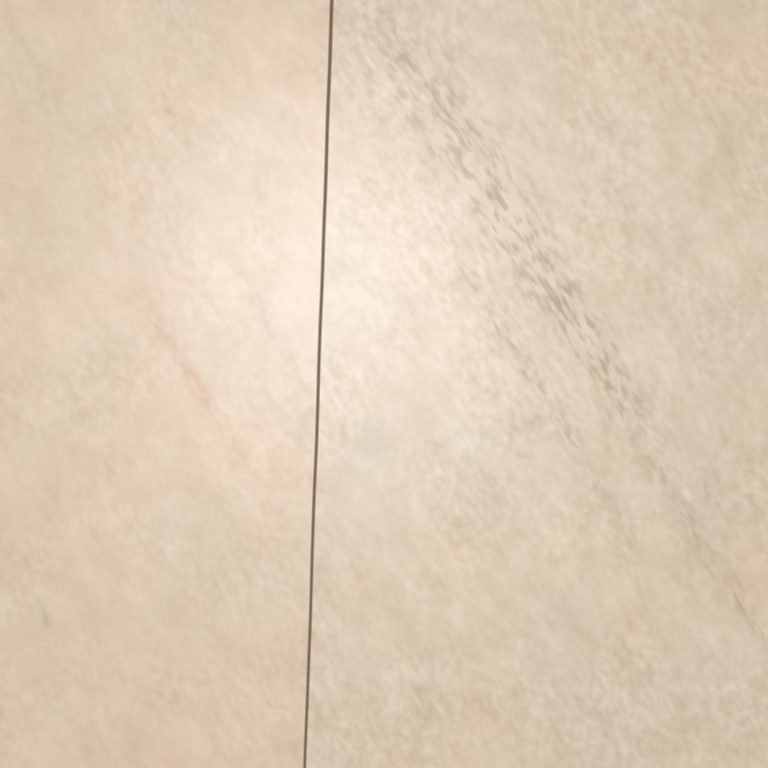
This texture is drawn by a Shadertoy shader. Its source:

```glsl
// Warm cream stone slabs split by one thin, slightly leaning dark seam.
// A soft glow sets the tone; layered gradient noise adds clouds, blotches
// and grain, and slanted soft bands hold faint, broken grey-brown veins.

const vec3 SHADE_CREAM = vec3(0.816, 0.736, 0.640);
const vec3 LIGHT_CREAM = vec3(0.985, 0.922, 0.857);
const vec3 SEAM_BROWN  = vec3(0.41, 0.34, 0.28);
const vec3 VEIN_TINT   = vec3(0.85, 0.835, 0.82);
const vec3 ROSE_TINT   = vec3(0.95, 0.90, 0.88);
const vec2 VEIN_DIR    = vec2(0.52, -0.854);

vec2 hashGradient(vec2 cell) {
    vec3 h = fract(vec3(cell.xyx) * vec3(0.1031, 0.1030, 0.0973));
    h += dot(h, h.yzx + 33.33);
    float angle = 6.28318 * fract((h.x + h.y) * h.z);
    return vec2(cos(angle), sin(angle));
}

float gradientNoise(vec2 p) {
    vec2 i = floor(p);
    vec2 f = p - i;
    vec2 u = f * f * f * (f * (f * 6.0 - 15.0) + 10.0);
    vec2 e = vec2(1.0, 0.0);
    float a = dot(hashGradient(i), f);
    float b = dot(hashGradient(i + e.xy), f - e.xy);
    float c = dot(hashGradient(i + e.yx), f - e.yx);
    float d = dot(hashGradient(i + e.xx), f - e.xx);
    return mix(mix(a, b, u.x), mix(c, d, u.x), u.y);
}

float fbm(vec2 p, int octaves) {
    float sum = 0.0;
    float amplitude = 1.0;
    for (int i = 0; i < octaves; i++) {
        sum += amplitude * gradientNoise(p);
        p = mat2(0.8, 0.6, -0.6, 0.8) * p * 2.03 + 17.3;
        amplitude *= 0.55;
    }
    return sum;
}

// Soft elliptical mask in vein space: x along the vein, y across it
float softBand(vec2 q, vec2 centre, vec2 halfSize) {
    vec2 d = (q - centre) / halfSize;
    return exp(-dot(d, d));
}

// Ragged dashes of mixed length that run along the veins
float dashes(vec2 q, vec2 frequency, float threshold) {
    float n = gradientNoise(q * frequency) + 0.7 * gradientNoise(q * frequency * 1.8 + 9.0);
    n += 0.6 * gradientNoise(q * frequency * 0.45 + 21.0);
    return smoothstep(threshold, threshold + 0.9, n);
}

float broadVeins(vec2 q) {
    float band = 0.80 * softBand(q, vec2(-0.28, 0.937), vec2(0.20, 0.045));
    band += 0.40 * softBand(q, vec2(-0.52, 0.92), vec2(0.14, 0.055));
    band += 0.60 * softBand(q, vec2(-0.04, 0.945), vec2(0.15, 0.030));
    band += 0.60 * softBand(q, vec2(0.28, 0.935), vec2(0.16, 0.014));
    band += 0.65 * softBand(q, vec2(-0.07, 0.856), vec2(0.22, 0.014));
    return band * (0.15 + 1.0 * dashes(q, vec2(38.0, 110.0), -0.25));
}

float fineVeins(vec2 q) {
    float lines = 0.40 * softBand(q, vec2(-0.615, 0.63), vec2(0.06, 0.010));
    lines += 0.35 * softBand(q, vec2(-0.294, 0.601), vec2(0.10, 0.010));
    lines += 0.80 * softBand(q, vec2(-0.141, 0.153), vec2(0.02, 0.004));
    lines += 0.45 * softBand(q, vec2(-0.242, 1.229), vec2(0.09, 0.005));
    return lines * (0.2 + 0.8 * dashes(q, vec2(45.0, 90.0), -0.3));
}

float glow(vec2 uv, vec2 centre, float spread) {
    vec2 d = uv - centre;
    return exp(-dot(d, d) / spread);
}

float seamMask(float offset, float halfWidth, float blur) {
    return 1.0 - smoothstep(halfWidth - blur, halfWidth + blur, abs(offset));
}

void mainImage(out vec4 fragColor, in vec2 fragCoord) {
    vec2 uv = fragCoord / iResolution.xy;
    vec2 across = vec2(-VEIN_DIR.y, VEIN_DIR.x);
    vec2 q = vec2(dot(uv, VEIN_DIR), dot(uv, across));
    vec2 veinPos = q + vec2(0.0, 0.006 * fbm(q * 12.0 + 4.0, 2));

    // The seam divides the peach slab from the greyer one
    float seamX = mix(0.397, 0.432, uv.y) + 0.0008 * gradientNoise(vec2(uv.y * 9.0, 2.5));
    float seamOffset = uv.x - seamX;
    float rightSlab = smoothstep(-0.002, 0.002, seamOffset);

    // Wide light with a bright core, cloudy mottling and small blotches
    float tone = 0.10 + 0.50 * glow(uv, vec2(0.45, 0.62), 0.19);
    tone += 0.42 * glow(uv, vec2(0.43, 0.65), 0.05);
    tone += 0.12 * fbm(uv * 9.0 + 31.0 * rightSlab, 2);
    tone += mix(0.13, 0.18, rightSlab) * fbm(q * vec2(20.0, 32.0) + 5.0, 2);

    // Patchy grain: fine flecks over slightly longer scratches
    float patches = smoothstep(-0.4, 0.4, fbm(uv * 7.0 + 12.0, 2));
    float grain = gradientNoise(q * vec2(58.0, 88.0)) + 0.8 * gradientNoise(q * vec2(105.0, 150.0) + 50.0);
    tone += mix(0.12, 0.18, rightSlab) * (0.6 + 0.8 * patches) * grain;
    vec3 color = mix(SHADE_CREAM, LIGHT_CREAM, clamp(tone, -0.2, 1.1));

    // Gentle hue drift: peach on the left, neutral on the right
    float drift = fbm(uv * 6.0 + 70.0, 3);
    color += vec3(0.005, 0.0, -0.003) * (0.8 - 2.0 * rightSlab + 2.5 * drift);

    // Veins and one faint rosy streak
    float vein = broadVeins(veinPos) + fineVeins(veinPos);
    color *= mix(vec3(1.0), VEIN_TINT, clamp(vein, 0.0, 1.0));
    float rose = softBand(veinPos, vec2(-0.315, 0.477), vec2(0.12, 0.011));
    color *= mix(vec3(1.0), ROSE_TINT, rose * (0.3 + 0.7 * dashes(veinPos, vec2(40.0, 80.0), -0.3)));

    // Dark soft seam, slightly thicker towards the top
    float seam = seamMask(seamOffset, mix(0.0017, 0.0022, uv.y), max(0.0016, 0.7 / iResolution.x));
    color = mix(color, SEAM_BROWN, 0.86 * seam);

    fragColor = vec4(clamp(color, 0.0, 1.0), 1.0);
}
```
